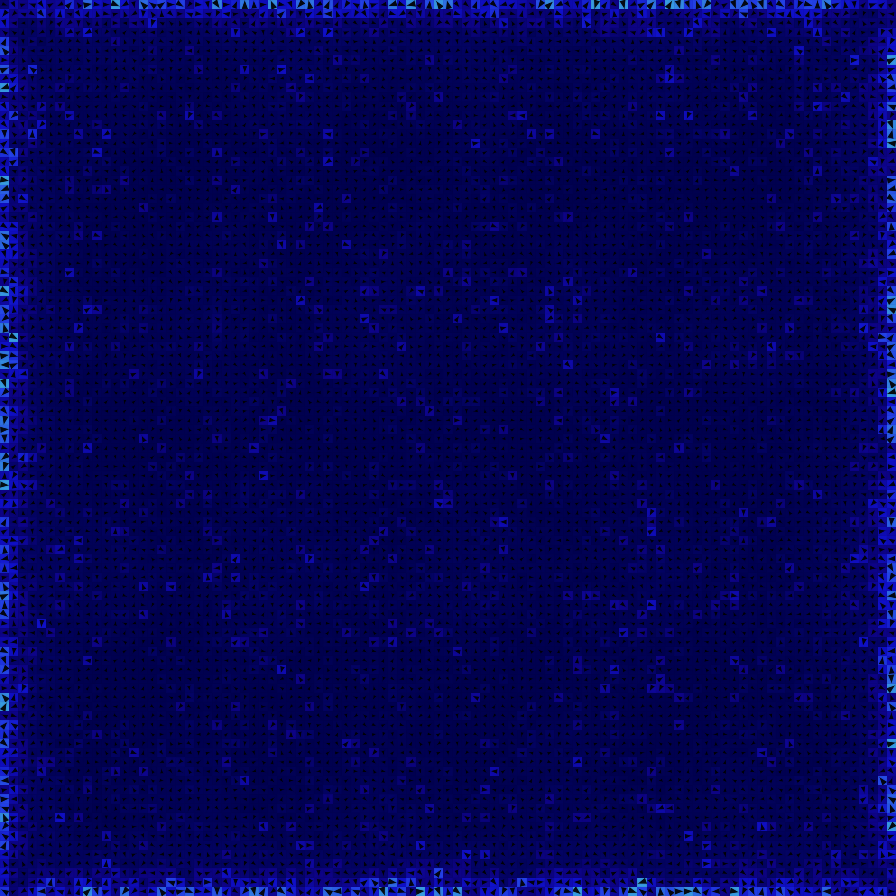
A WebGL 2 fragment shader for this pattern:

```glsl
#version 300 es
precision highp float;
// A 97 by 97 mosaic of navy tiles, each holding a small dark wedge turned at random.
// Tile energy comes from a border glow that decays inward plus rare hashed sparks;
// it selects the tile colour and also enlarges the wedge.
uniform vec2 u_resolution;
out vec4 outColor;

float hash(vec2 p) {
    vec3 q = fract(vec3(p.xyx) * 0.1031);
    q += dot(q, q.yzx + 33.33);
    return fract((q.x + q.y) * q.z);
}

// Navy through violet and blue to cyan.
vec3 energyColor(float e) {
    vec3 c = mix(vec3(0.0, 0.0, 0.31), vec3(0.01, 0.01, 0.39), smoothstep(0.0, 0.2, e));
    c = mix(c, vec3(0.05, 0.01, 0.53), smoothstep(0.2, 0.4, e));
    c = mix(c, vec3(0.06, 0.06, 0.80), smoothstep(0.4, 0.65, e));
    c = mix(c, vec3(0.14, 0.26, 0.92), smoothstep(0.65, 0.88, e));
    return mix(c, vec3(0.22, 0.62, 0.90), smoothstep(0.88, 1.1, e));
}

float tileEnergy(vec2 cell, float count) {
    // Distance in tiles to the nearest side, and along that side to a corner.
    vec2 d = min(cell, count - 1.0 - cell);
    float near = min(d.x, d.y);
    float along = max(d.x, d.y);
    float border = 0.72 * exp(-near / 2.0) * mix(0.5, 1.0, smoothstep(0.0, 7.0, along));
    border *= 0.45 + 0.95 * hash(cell + 17.0);

    float spark = 0.5 * pow(hash(cell + 71.0), 14.0);
    float drift = 0.02 * (sin(cell.x * 0.31 + 1.7 * sin(cell.y * 0.13)) + sin(cell.y * 0.23));
    return border + spark + drift + 0.05 * hash(cell + 5.0) + 0.03;
}

// Signed distance, roughly, to a wedge widening along x.
float wedge(vec2 p, float size) {
    float sides = abs(p.y) - 0.36 * (p.x + size);
    return max(sides * 0.94, p.x - size);
}

void main() {
    const float count = 97.0;
    vec2 grid = gl_FragCoord.xy / u_resolution * count;
    vec2 cell = floor(grid);
    vec2 p = fract(grid) - 0.5;
    float pixel = count / min(u_resolution.x, u_resolution.y);

    float energy = tileEnergy(cell, count);
    vec3 color = energyColor(energy);

    // Faint seam between tiles.
    float seam = 0.5 - max(abs(p.x), abs(p.y));
    color *= 1.0 - 0.06 * (1.0 - smoothstep(0.0, 0.12, seam));

    // Dark wedge with a soft halo.
    float angle = 6.2832 * hash(cell + 43.0);
    vec2 r = mat2(cos(angle), -sin(angle), sin(angle), cos(angle)) * p;
    float dist = wedge(r, 0.19 + 0.27 * clamp(energy, 0.0, 1.0));
    color *= 1.0 - 0.12 * exp(-max(dist, 0.0) * 9.0);
    color *= 1.0 - 0.92 * (1.0 - smoothstep(-0.5 * pixel, 0.5 * pixel, dist));

    outColor = vec4(color, 1.0);
}
```
